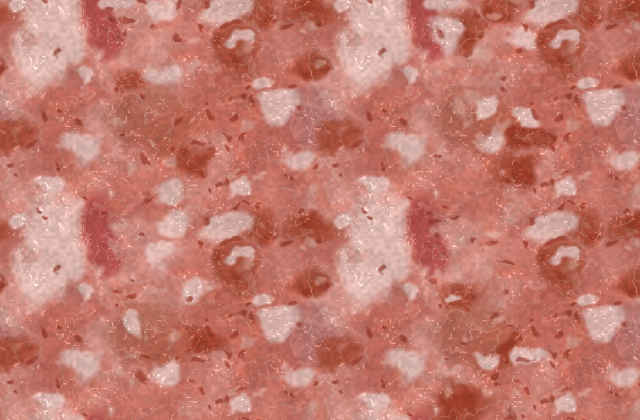
This texture is drawn by a WebGL 2 fragment shader. Its source:

```glsl
#version 300 es
precision highp float;

uniform vec2 u_resolution;
out vec4 outColor;

// Size of one tile in noise cells; a cell is 0.129 of the canvas height
const vec2 PERIOD = vec2(6.0, 4.0);

// Integer hash giving three values from 0 to 1
vec3 hash(vec2 cell, float seed) {
    uvec3 v = uvec3(ivec3(cell, seed)) * 1664525u + 1013904223u;
    v.x += v.y * v.z;
    v.y += v.z * v.x;
    v.z += v.x * v.y;
    v ^= v >> 16u;
    v.x += v.y * v.z;
    v.y += v.z * v.x;
    v.z += v.x * v.y;
    return vec3(v >> 8u) / 16777216.0;
}

// Value noise that wraps with the tile
float noise(vec2 q, float scale, float seed) {
    vec2 size = PERIOD * scale;
    vec2 cell = floor(q * scale);
    vec2 f = fract(q * scale);
    f = f * f * (3.0 - 2.0 * f);
    vec2 a = mod(cell, size);
    vec2 b = mod(cell + 1.0, size);
    return mix(mix(hash(a, seed).x, hash(vec2(b.x, a.y), seed).x, f.x),
               mix(hash(vec2(a.x, b.y), seed).x, hash(b, seed).x, f.x), f.y);
}

float fbm(vec2 q, float scale, float seed) {
    float sum = 0.0;
    float gain = 0.5;
    for (int i = 0; i < 4; i++) {
        sum += gain * noise(q, scale, seed + float(i));
        scale *= 2.0;
        gain *= 0.5;
    }
    return sum / 0.9375;
}

// Soft scattered lumps; a middle strip of each tile gets its own set
float lumps(vec2 q, float scale, float density, float softness, float seed) {
    vec2 size = PERIOD * scale;
    vec2 home = floor(q * scale);
    float cover = 0.0;
    for (int y = -1; y <= 1; y++) {
        for (int x = -1; x <= 1; x++) {
            vec2 cell = home + vec2(x, y);
            vec2 key = mod(cell, size);
            float column = key.x / scale;
            float varied = step(1.9, column) * step(column, 3.4);
            key += varied * 37.0 * floor(cell / size);
            vec3 h = hash(key, seed);
            vec3 kind = hash(key, seed + 50.0);
            vec2 d = q * scale - cell - 0.2 - 0.6 * h.xy;
            d *= vec2(mix(0.75, 1.0, kind.y), mix(0.9, 1.4, kind.z));
            float radius = mix(0.28, 0.58, h.z);
            float lump = 1.0 - smoothstep(radius * (1.0 - softness), radius, length(d));
            cover = max(cover, lump * step(kind.x, density));
        }
    }
    return cover;
}

// One broad ellipse per tile
float patchMask(vec2 q, vec2 center, vec2 radii, float slant) {
    vec2 d = mod(q - center + PERIOD * 0.5, PERIOD) - PERIOD * 0.5;
    d.x += d.y * slant;
    return 1.0 - smoothstep(0.65, 1.1, length(d / radii));
}

void main() {
    vec2 q = gl_FragCoord.xy / u_resolution.y / 0.129;
    vec2 warp = vec2(fbm(q, 2.0, 1.0), fbm(q, 2.0, 7.0)) - 0.5;
    vec2 w = q + 0.55 * warp;
    float mottle = fbm(q, 3.0, 13.0);

    // Pink ground with paler and redder clouds
    float cloud = smoothstep(0.25, 0.75, fbm(w, 1.0, 19.0));
    vec3 color = mix(vec3(0.73, 0.40, 0.35), vec3(0.82, 0.57, 0.53), cloud);
    color = mix(color, vec3(0.78, 0.42, 0.35), 0.6 * smoothstep(0.5, 0.7, fbm(w, 2.0, 25.0)));

    // Broad stains and the large pale fat area
    color = mix(color, vec3(0.64, 0.33, 0.25), 0.6 * patchMask(w, vec2(2.8, 1.5), vec2(0.95, 0.7), 0.2));
    color = mix(color, vec3(0.66, 0.39, 0.38), 0.6 * patchMask(w, vec2(5.7, 1.6), vec2(0.6, 0.5), 0.0));
    float fat = patchMask(w, vec2(0.9, 3.2), vec2(0.65, 1.25), -0.1);
    color = mix(color, vec3(0.86, 0.71, 0.68), fat * smoothstep(0.1, 0.5, mottle));
    color = mix(color, vec3(0.67, 0.27, 0.26), 0.85 * patchMask(w, vec2(1.85, 3.4), vec2(0.4, 0.85), 0.15));

    // Rust chunks with darker cores, then pale lumps
    float rust = lumps(w, 1.0, 0.36, 0.55, 31.0) * (1.0 - 0.8 * fat);
    color = mix(color, vec3(0.64, 0.28, 0.20), 0.85 * rust);
    color = mix(color, vec3(0.53, 0.18, 0.11), 0.6 * rust * smoothstep(0.45, 0.7, mottle));
    float pale = lumps(w, 1.5, 0.26, 0.5, 37.0);
    color = mix(color, vec3(0.87, 0.74, 0.72), 0.85 * pale);
    color = mix(color, vec3(0.85, 0.68, 0.64), 0.5 * lumps(w, 3.0, 0.2, 0.7, 41.0));

    // Small dark specks and thin pale fibres
    color = mix(color, vec3(0.56, 0.19, 0.13), 0.65 * lumps(w, 5.0, 0.07, 0.6, 43.0));
    float fibre = 1.0 - smoothstep(0.0, 0.035, abs(fbm(w, 2.0, 47.0) - 0.5));
    color = mix(color, vec3(0.85, 0.66, 0.62), 0.3 * fibre);

    // Grain and wet glints
    color *= 0.84 + 0.32 * mix(mottle, noise(q, 16.0, 53.0), 0.45);
    float glint = smoothstep(0.72, 0.98, noise(q, 24.0, 59.0)) * smoothstep(0.35, 0.7, noise(q, 4.0, 61.0));
    color += 0.2 * glint * vec3(0.9, 1.0, 1.0);
    outColor = vec4(clamp(color, 0.0, 1.0), 1.0);
}
```
